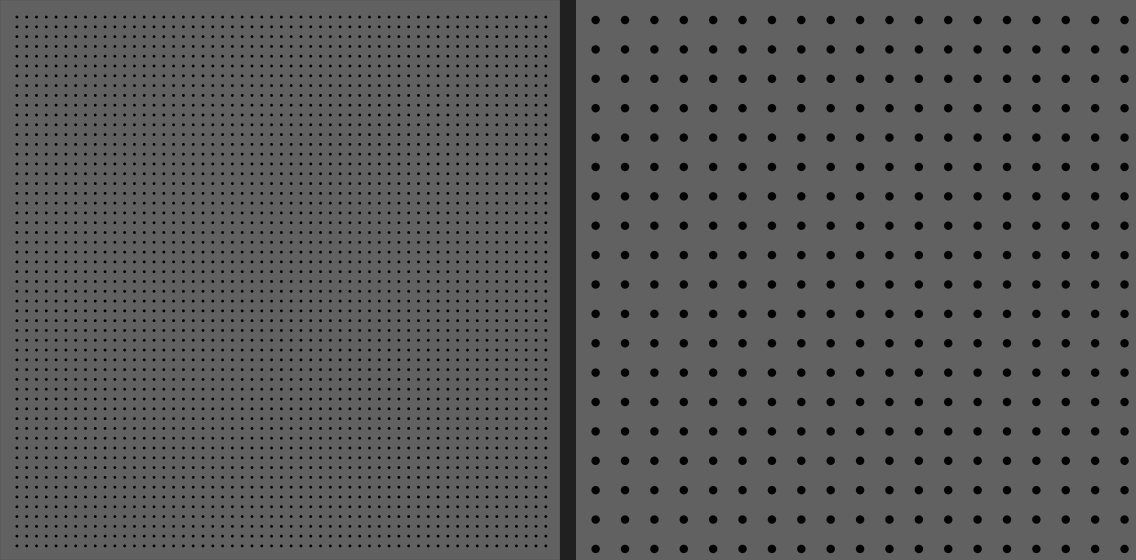
Left: the whole. Right: its middle third, enlarged.
Reproduce this pattern procedurally as a WebGL 1 fragment shader.

```glsl
precision highp float;

uniform vec2 u_resolution;

const float HOLES = 55.0;                        // per row and per column
const vec2 FIRST_HOLE = vec2(0.0302, 0.0251);    // centre of the lower left hole
const float PITCH = 0.01749;
const float HOLE_RADIUS = 0.0025;
const float RIM_WIDTH = 0.0013;
const vec3 PANEL_COLOR = vec3(0.38);
const vec3 HOLE_COLOR = vec3(0.015);
const vec3 RIM_COLOR = vec3(0.345);

// Coverage of a shape from its signed distance, softened over one pixel
float coverage(float dist, float pixel) {
  return clamp(0.5 - dist / pixel, 0.0, 1.0);
}

// Signed distance to the nearest hole of the bounded grid
float holeDistance(vec2 p) {
  vec2 cell = floor((p - FIRST_HOLE) / PITCH + 0.5);
  cell = clamp(cell, 0.0, HOLES - 1.0);
  return length(p - FIRST_HOLE - cell * PITCH) - HOLE_RADIUS;
}

// Signed distance to the thin line along the panel edge
float rimDistance(vec2 p) {
  vec2 inset = min(p, 1.0 - p);
  return min(inset.x, inset.y) - RIM_WIDTH;
}

void main() {
  vec2 p = gl_FragCoord.xy / u_resolution;
  float pixel = 1.0 / min(u_resolution.x, u_resolution.y);

  vec3 color = mix(PANEL_COLOR, RIM_COLOR, coverage(rimDistance(p), pixel));
  color = mix(color, HOLE_COLOR, coverage(holeDistance(p), pixel));

  gl_FragColor = vec4(color, 1.0);
}
```
